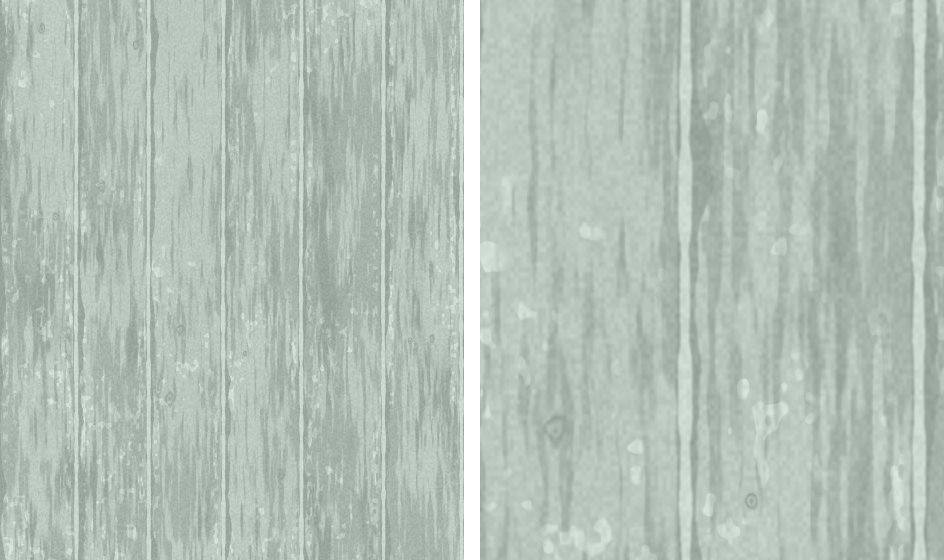
Left: the whole. Right: its middle third, enlarged.
Give the GLSL for this texture, as a WebGL 2 fragment shader.

```glsl
#version 300 es
precision highp float;
// Six upright planks of weathered, grey-green painted wood.
// Stretched value noise makes the fibres, worn paint, stains and flakes;
// pale ridges with ragged shadows mark the seams, and hashed knots bend the grain.
uniform vec2 u_resolution;
out vec4 outColor;

const float ASPECT = 0.828;            // canvas width when its height is 1
const int PLANKS = 6;
const float SEAMS[7] = float[](-0.005, 0.165, 0.321, 0.482, 0.650, 0.827, 0.995);
const float WEAR[7] = float[](-0.03, 0.0, -0.03, 0.01, 0.03, 0.08, 0.0);
const float RIDGE_HALF = 0.0034;       // half width of the pale seam line
const float SHADOW_WIDTH = 0.0065;     // mean width of the dark seam line
const float SOFT = 0.0013;             // edge softness
const float PLANK_WIDTH = 0.138;
const int KNOTS_PER_PLANK = 2;
const vec2 KNOT_RADIUS = vec2(0.008, 0.012);

const vec3 TINT = vec3(0.0, 0.05, 0.01); // green cast added to every tone
const float PAINT = 0.738;
const float RIDGE = 0.800;
const float SHADOW = 0.585;
const float FIBRE_DEPTH = 0.088;
const float STAIN_DEPTH = 0.050;
const float FLAKE_LIFT = 0.085;
const float SPECKLE = 0.060;

float hash(vec2 cell) {
  vec3 h = fract(cell.xyx * 0.1031);
  h += dot(h, h.yzx + 33.33);
  return fract((h.x + h.y) * h.z);
}

float noise(vec2 p) {
  vec2 cell = floor(p), f = fract(p);
  f = f * f * (3.0 - 2.0 * f);
  float low = mix(hash(cell), hash(cell + vec2(1, 0)), f.x);
  float high = mix(hash(cell + vec2(0, 1)), hash(cell + vec2(1, 1)), f.x);
  return mix(low, high, f.y);
}

float fbm(vec2 p) {
  float sum = 0.0, weight = 0.533;
  for (int i = 0; i < 4; i++) {
    sum += weight * noise(p);
    p = p * 2.07 + 17.3;
    weight *= 0.5;
  }
  return sum;
}

// Bends the grain around each knot; returns the darkness of the knots.
float bendAroundKnots(inout vec2 p, float id) {
  float dark = 0.0;
  vec2 start = p;
  for (int i = 0; i < KNOTS_PER_PLANK; i++) {
    vec2 seed = vec2(id * 5.0 + 3.0, float(i) * 11.0 + 8.0);
    vec2 centre = vec2((0.2 + 0.6 * hash(seed)) * PLANK_WIDTH, hash(seed + 31.0));
    float size = 0.5 + 0.7 * hash(seed + 57.0);
    vec2 d = (start - centre) / (KNOT_RADIUS * size);
    float r = length(d) + 0.5 * (noise(start * 160.0) - 0.5);
    p.x -= 0.6 * (start.x - centre.x) * exp(-0.22 * dot(d, d));
    float rings = 0.65 + 0.35 * cos(r * 9.0);
    dark = max(dark, rings * (1.0 - smoothstep(0.6, 1.2, r)));
  }
  return dark;
}

float woodTone(vec2 local, float id, float wearBias, float edge) {
  float knot = bendAroundKnots(local, id);
  vec2 q = local + vec2(id * 1.37, id * 7.31);
  q.x += 0.006 * (noise(q * vec2(12.0, 5.0)) - 0.5);

  // Worn patches let more of the dark fibres show through the paint
  float fibre = 0.6 * noise(q * vec2(190.0, 13.0)) + 0.4 * noise(q * vec2(330.0, 42.0));
  float edgeWear = exp(-edge / 0.011) * (0.45 * noise(q * vec2(20.0, 8.0)) - 0.08);
  float wear = fbm(q * vec2(11.0, 4.0)) + wearBias + edgeWear;
  float grain = smoothstep(0.90, 1.22, fibre + wear);
  float stain = smoothstep(0.56, 0.78, fbm(q * vec2(25.0, 7.0) + 9.0) + 0.3 * (fibre - 0.5));

  // Raised pale flakes, gathered in patches
  float chips = 0.6 * noise(q * vec2(95.0, 60.0)) + 0.4 * noise(q * vec2(210.0, 150.0));
  float flakes = smoothstep(0.66, 0.77, chips) * smoothstep(0.46, 0.62, fbm(q * vec2(9.0, 6.0) + 40.0));

  // Beads of paint run beside some stretches of seam
  float beadBand = 1.0 - smoothstep(0.003, 0.006, abs(edge - 0.014));
  float beads = smoothstep(0.52, 0.72, noise(q * vec2(200.0, 130.0))) * beadBand;
  beads *= smoothstep(0.45, 0.65, noise(vec2(id * 3.0, local.y * 6.0)));

  float tone = PAINT + 0.04 * (fbm(q * vec2(8.0, 3.0) + 70.0) - 0.5);
  tone -= FIBRE_DEPTH * grain + STAIN_DEPTH * stain;
  tone = mix(tone, SHADOW, 0.8 * knot);
  return tone + FLAKE_LIFT * max(flakes, beads);
}

void main() {
  vec2 uv = gl_FragCoord.xy / u_resolution;
  vec2 p = uv * vec2(ASPECT, 1.0);
  float across = uv.x + 0.003 * (noise(vec2(4.0, p.y * 4.0)) - 0.5);

  // Find the plank and the distances to its two seams
  int plank = 0;
  for (int i = 1; i <= PLANKS; i++) if (across >= SEAMS[i]) plank = i;
  float id = float(plank);
  float fromLeft = (across - SEAMS[plank]) * ASPECT;
  float toRight = plank < PLANKS ? (SEAMS[min(plank + 1, PLANKS)] - across) * ASPECT : 1.0;
  float tone = woodTone(vec2(fromLeft, p.y), id, WEAR[plank], min(fromLeft, toRight));

  // Seams: a ragged shadow, wider on the right of a pale ridge
  float seam = fromLeft < toRight ? id : id + 1.0;
  float side = fromLeft < toRight ? 1.0 : 0.2;
  float ragged = fbm(vec2(seam * 9.0 + side, p.y * 16.0));
  float reach = RIDGE_HALF + SHADOW_WIDTH * side * (0.1 + 1.8 * ragged * ragged * 1.7);
  float gap = min(fromLeft, toRight);
  tone = mix(tone, SHADOW, 0.85 * (1.0 - smoothstep(reach - SOFT, reach + SOFT, gap)));
  float ridgeHalf = RIDGE_HALF + 0.002 * (noise(vec2(seam * 5.0, p.y * 60.0)) - 0.5);
  tone = mix(tone, RIDGE, 1.0 - smoothstep(ridgeHalf - SOFT, ridgeHalf + SOFT, gap));

  // Fine embossed speckle over everything
  tone += SPECKLE * (noise(p * vec2(420.0, 330.0)) - 0.5);
  outColor = vec4(vec3(tone) + TINT, 1.0);
}
```
